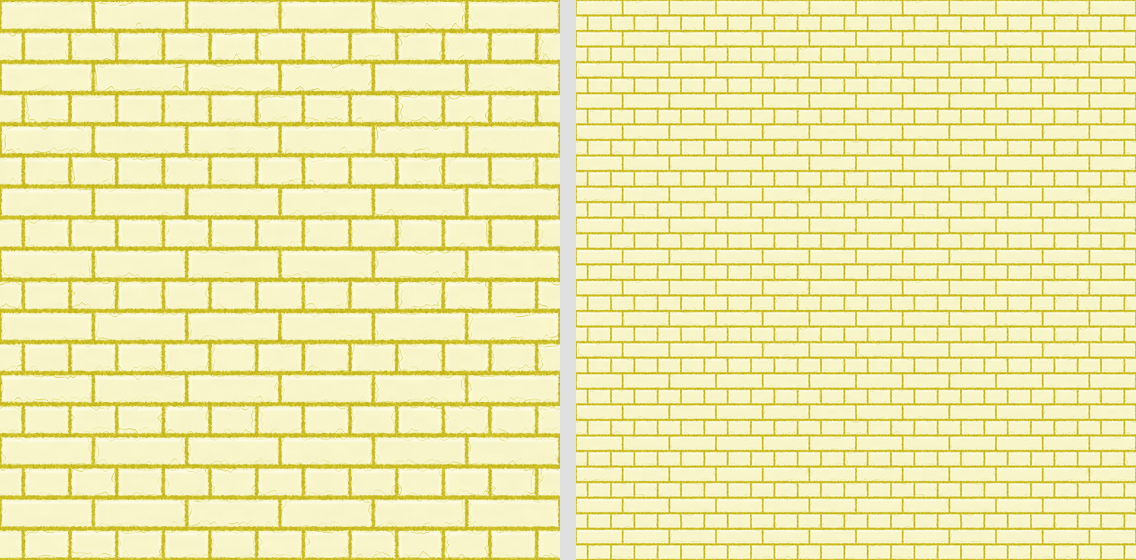
Left, the tile; right, the same tile 2 across and 2 down.
Reproduce this texture procedurally as a WebGL 1 fragment shader.

```glsl
precision highp float;
// Pale cream brick wall: long and short courses, golden joints, chipped edges.
uniform vec2 u_resolution;

const float COURSES = 18.0;
const float LONG_BRICKS = 6.0;
const float SHORT_BRICKS = 12.0;
const vec3 FACE = vec3(0.970, 0.960, 0.790);
const vec3 LIGHT = vec3(0.995, 0.990, 0.920);
const vec3 JOINT = vec3(0.795, 0.740, 0.140);
const vec3 CRACK = vec3(0.850, 0.800, 0.280);

float hash(vec2 p) {
  vec3 q = fract(vec3(p.xyx) * 0.1031);
  q += dot(q, q.yzx + 33.33);
  return fract((q.x + q.y) * q.z);
}

// Value noise that wraps after a whole number of cells.
float noise(vec2 p, vec2 period) {
  vec2 i = floor(p);
  vec2 f = fract(p);
  f = f * f * (3.0 - 2.0 * f);
  vec2 a = mod(i, period);
  vec2 b = mod(i + 1.0, period);
  return mix(mix(hash(a), hash(vec2(b.x, a.y)), f.x),
             mix(hash(vec2(a.x, b.y)), hash(b), f.x), f.y);
}

float noise1(float t, float seed) {
  float i = floor(t);
  float f = fract(t);
  f = f * f * (3.0 - 2.0 * f);
  return mix(hash(vec2(i, seed)), hash(vec2(i + 1.0, seed)), f);
}

// Depth of the chips along one side; reach sets how deep they cut.
float chipDepth(float t, float seed, float reach) {
  float broad = smoothstep(0.42, 1.0, noise1(t * 62.0, seed));
  float fine = noise1(t * 190.0, seed + 5.0) - 0.5;
  return reach * broad * (1.0 + 0.5 * fine) + 0.0008 * fine;
}

// Distance inside the chipped outline; low = left, bottom; high = right, top.
float chippedEdge(vec2 low, vec2 high, float seed) {
  float bottom = low.y - chipDepth(low.x, seed, 0.0125);
  float top = high.y - chipDepth(low.x, seed + 241.0, 0.0085);
  float left = low.x - chipDepth(low.y, seed + 482.0, 0.0095);
  float right = high.x - chipDepth(low.y, seed + 723.0, 0.0080);
  return min(min(bottom, top), min(left, right));
}

float band(float d, float center, float width) {
  float x = (d - center) / width;
  return exp(-x * x);
}

// Thin broken crack with a pale rim on its inner side.
vec3 addCrack(vec3 color, float d, float strength, float pixel) {
  float width = max(0.0011, 0.55 * pixel);
  color = mix(color, LIGHT, 0.75 * strength * band(d, 0.0027, 0.0016));
  return mix(color, CRACK, strength * band(d, 0.0, width));
}

void main() {
  vec2 uv = gl_FragCoord.xy / u_resolution;
  float pixel = 1.0 / min(u_resolution.x, u_resolution.y);

  // Brick layout: the bottom course is short, courses alternate upward.
  float course = floor(uv.y * COURSES);
  float isShort = 1.0 - mod(course, 2.0);
  float count = mix(LONG_BRICKS, SHORT_BRICKS, isShort);
  vec2 grid = vec2(uv.x * count + 0.5 * isShort, uv.y * COURSES);
  vec2 size = vec2(1.0 / count, 1.0 / COURSES);
  vec2 low = fract(grid) * size;
  vec2 high = size - low;
  float seed = mod(floor(grid.x), count) + 13.0 * course;

  float grain = noise(uv * 384.0, vec2(384.0)) - 0.5;
  float patches = noise(uv * vec2(36.0, 72.0), vec2(36.0, 72.0));

  // Face with faint mottling and lit inner borders.
  vec3 color = FACE + 0.012 * (patches - 0.5) + 0.008 * grain;
  float rim = max(band(high.y, 0.0085, 0.0028),
                  0.7 * max(band(low.x, 0.0075, 0.0024),
                            band(high.x, 0.0070, 0.0022)));
  color = mix(color, LIGHT, rim * (0.45 + 0.4 * patches));

  // Two layers of chips, strength varying along each crack and brick.
  float wear = 0.35 + 0.65 * hash(vec2(seed, 91.0));
  float fade = smoothstep(0.15, 0.75, noise(uv * 96.0, vec2(96.0)));
  float outer = chippedEdge(low, high, seed);
  float inner = chippedEdge(low, high, seed + 977.0);
  color = addCrack(color, inner, 0.42 * wear * (1.0 - 0.6 * fade), pixel);
  color = addCrack(color, outer, 0.75 * wear * (0.3 + 0.7 * fade), pixel);

  // Grainy joints, a little heavier under each brick.
  float across = min(low.y - 0.0008, high.y);
  float along = min(low.x, high.x) + 0.0003;
  float edge = min(across, along) + 0.0018 * grain;
  float soft = max(0.0052, 0.0016 + 1.2 * pixel);
  float joint = 1.0 - smoothstep(0.0014, soft, edge);
  color = mix(color, JOINT + 0.09 * grain, joint);

  gl_FragColor = vec4(clamp(color, 0.0, 1.0), 1.0);
}
```
